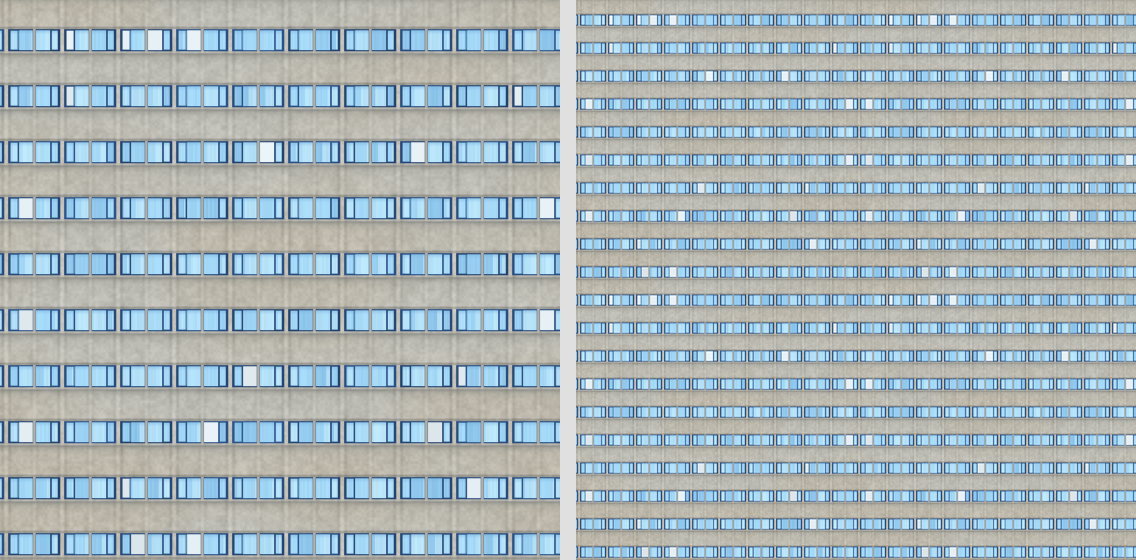
Left, the tile; right, the same tile 2 across and 2 down.
A Shadertoy shader for this texture:

```glsl
// Office facade: ten by ten bays of blue ribbon windows between concrete bands.
// Each bay is built from box coverages; hashes vary the panes and wrapping
// value noise weathers the concrete, so the tile repeats without a seam.

const float BAYS = 10.0;              // repeats across and down
const float BAY_SHIFT = 0.11;         // pier position, in bays
const vec2 WINDOW_X = vec2(0.035, 0.965);
const vec2 WINDOW_Y = vec2(0.085, 0.480);
const vec2 MULLION_X = vec2(0.480, 0.528);
const float SILL_BOTTOM = 0.045;
const float LINTEL_TOP = 0.525;
const float WHITE_SHARE = 0.05;       // share of panes with a white blind

const vec3 CONCRETE = vec3(0.750, 0.745, 0.712);
const vec3 CONCRETE_WARM = vec3(0.745, 0.725, 0.670);
const vec3 CONCRETE_DARK = vec3(0.53, 0.535, 0.515);
const vec3 FRAME = vec3(0.15, 0.28, 0.47);
const vec3 GLASS = vec3(0.64, 0.85, 0.97);
const vec3 GLASS_PALE = vec3(0.75, 0.91, 0.98);
const vec3 GLASS_DEEP = vec3(0.48, 0.71, 0.88);
const vec3 BLIND = vec3(0.92, 0.96, 0.98);

// Left and right edge of the four panes in a bay
const vec2 PANES[4] = vec2[4](vec2(0.078, 0.205), vec2(0.230, 0.476),
                             vec2(0.532, 0.785), vec2(0.815, 0.922));

float hash(vec2 p) {
    vec3 q = fract(vec3(p.xyx) * 0.1031);
    q += dot(q, q.yzx + 33.33);
    return fract((q.x + q.y) * q.z);
}

// Value noise on a lattice that wraps after "period" cells
float noise(vec2 uv, vec2 period, float seed) {
    vec2 p = uv * period, i = floor(p), f = fract(p);
    f = f * f * (3.0 - 2.0 * f);
    vec2 a = mod(i, period) + seed, b = mod(i + 1.0, period) + seed;
    return mix(mix(hash(a), hash(vec2(b.x, a.y)), f.x),
               mix(hash(vec2(a.x, b.y)), hash(b), f.x), f.y);
}

// Smooth coverage of an interval
float span(float x, vec2 edges, float blur) {
    return clamp((x - edges.x) / blur + 0.5, 0.0, 1.0)
         * clamp((edges.y - x) / blur + 0.5, 0.0, 1.0);
}

float bump(float x, float width) {
    return exp(-x * x / (width * width));
}

vec3 concreteColor(vec2 uv, vec2 cell, vec2 blur) {
    float patches = noise(uv, vec2(5.0, 7.0), 11.0);
    float stains = noise(uv, vec2(60.0, 20.0), 37.0);
    float grain = noise(uv, vec2(230.0), 71.0) + noise(uv, vec2(110.0), 93.0) - 1.0;
    vec3 color = mix(CONCRETE, CONCRETE_WARM, smoothstep(0.25, 0.85, patches));
    float shade = 0.05 * grain + 0.045 * (stains - 0.5);

    // Pale vertical joints with dirty flanks, strongest under the sill
    float below = fract(SILL_BOTTOM - cell.y);
    float pier = abs(fract(cell.x + 0.5) - 0.5);
    float middle = abs(cell.x - 0.505);
    float dirt = 0.35 + 0.65 * exp(-below * 6.0);
    shade += 0.035 * bump(pier, 0.03) - 0.09 * dirt * bump(pier - 0.065, 0.03);
    shade += 0.022 * bump(middle, 0.025) - 0.045 * dirt * bump(middle - 0.055, 0.03);
    color += shade;

    // Shadow and run-off under the sill, then sill and lintel ledges
    float shadow = 0.85 * exp(-below / 0.045) + 0.30 * exp(-below / 0.16) * stains;
    color = mix(color, CONCRETE_DARK, min(shadow, 1.0));
    float sill = span(cell.y, vec2(SILL_BOTTOM, WINDOW_Y.x), blur.y);
    color = mix(color, CONCRETE * 0.94 + shade, sill);
    float lintel = span(cell.y, vec2(WINDOW_Y.y, LINTEL_TOP), blur.y);
    return mix(color, CONCRETE_DARK + shade, 0.65 * lintel);
}

vec3 paneColor(vec2 id, int index, float u, float v) {
    vec2 key = id * 4.0 + vec2(float(index), 17.0);
    float tone = hash(key), split = hash(key + 51.0), pick = hash(key + 103.0);
    vec3 color = mix(GLASS, GLASS_DEEP, 0.55 * smoothstep(0.6, 1.0, tone));
    color = mix(color, GLASS_PALE, 0.6 * smoothstep(0.45, 0.0, tone));

    // Curtain over part of the pane, soft folds and shade at the head
    float curtain = smoothstep(split - 0.04, split + 0.04, u);
    color = mix(color, GLASS_PALE, 0.75 * curtain * step(0.5, pick));
    color += 0.035 * (hash(key + floor(u * 7.0) * 7.0) - 0.5);
    color = mix(color, GLASS_DEEP, 0.45 * smoothstep(0.75, 1.0, v));
    float blind = index < 3 ? step(pick, WHITE_SHARE) : 0.0;
    return mix(color, BLIND - 0.06 * tone, blind);
}

vec3 windowColor(vec2 id, vec2 cell, vec2 blur) {
    vec3 color = FRAME * (0.9 + 0.25 * hash(id + 211.0));
    for (int i = 0; i < 4; i++) {
        bool narrow = i == 0 || i == 3;
        vec2 sides = PANES[i];
        vec2 ends = WINDOW_Y + (narrow ? 0.028 : 0.020) * vec2(1.0, -1.0);
        float u = (cell.x - sides.x) / (sides.y - sides.x);
        float v = (cell.y - ends.x) / (ends.y - ends.x);
        float cover = span(cell.x, sides, blur.x) * span(cell.y, ends, blur.y);
        color = mix(color, paneColor(id, i, u, v), cover);
    }
    // Some left dividers are pale
    float divider = span(cell.x, vec2(PANES[0].y, PANES[1].x), blur.x)
                  * span(cell.y, WINDOW_Y + vec2(0.03, -0.03), blur.y);
    color = mix(color, GLASS_DEEP, 0.6 * divider * step(0.5, hash(id + 307.0)));
    return mix(color, CONCRETE * 0.93, span(cell.x, MULLION_X, blur.x));
}

void mainImage(out vec4 fragColor, in vec2 fragCoord) {
    vec2 uv = fragCoord / iResolution.xy;
    vec2 blur = 1.2 * BAYS / iResolution.xy;
    vec2 grid = uv * BAYS - vec2(BAY_SHIFT, 0.0);
    vec2 id = mod(floor(grid), BAYS), cell = fract(grid);
    float opening = span(cell.x, WINDOW_X, blur.x) * span(cell.y, WINDOW_Y, blur.y);
    vec3 color = mix(concreteColor(uv, cell, blur), windowColor(id, cell, blur), opening);
    fragColor = vec4(clamp(color, 0.0, 1.0), 1.0);
}
```
